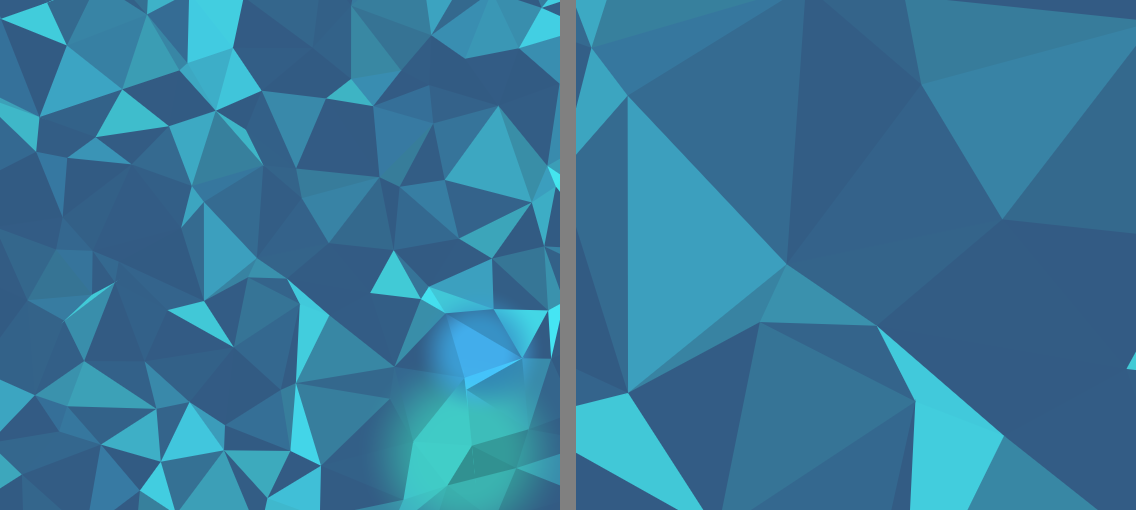
Left, the full canvas; right, a detail of the centre.
This background is drawn by a Shadertoy shader. Its source:

```glsl
// Low-poly mesh of irregular triangular facets in blue and cyan, lit green and azure in one corner.

const float CELLS_PER_HEIGHT = 9.6;
const float MESH_ANGLE = 0.42;
const vec3 SHADOW_BLUE = vec3(0.198, 0.355, 0.515);
const vec3 BRIGHT_CYAN = vec3(0.28, 0.98, 1.0);
const vec3 GLOW_GREEN = vec3(0.26, 0.83, 0.79);
const vec3 GLOW_AZURE = vec3(0.27, 0.74, 1.0);

vec3 hash32(vec2 p) {
    vec3 q = fract(vec3(p.xyx) * vec3(0.1031, 0.103, 0.0973));
    q += dot(q, q.yxz + 33.33);
    return fract((q.xxy + q.yzz) * q.zyx);
}

float cross2(vec2 a, vec2 b) {
    return a.x * b.y - a.y * b.x;
}

// Twice the signed area, positive for counter-clockwise corners
float turn(vec2 a, vec2 b, vec2 c) {
    return cross2(b - a, c - a);
}

// One vertex per cell; staying inside its cell keeps every quad simple
vec2 meshVertex(vec2 cell) {
    return cell + mix(vec2(0.03), vec2(0.97), hash32(cell + 57.0).xy);
}

// Signed distance to the line a-b, positive on its left
float edgeDistance(vec2 p, vec2 a, vec2 b) {
    return turn(a, b, p) / max(length(b - a), 1e-4);
}

float triangleCoverage(vec2 p, vec2 a, vec2 b, vec2 c, float pixel) {
    float d = min(edgeDistance(p, a, b), min(edgeDistance(p, b, c), edgeDistance(p, c, a)));
    return clamp(0.5 + d / pixel, 0.0, 1.0);
}

float glowAt(vec2 uv, vec2 centre, float radius) {
    return 1.0 - smoothstep(0.35 * radius, radius, length(uv - centre));
}

// Mostly dark facets, with small and thin ones catching the light
vec3 facetColor(vec3 rnd, float area, float green, float azure) {
    float sliver = 1.0 - smoothstep(0.03, 0.22, area);
    float large = smoothstep(0.45, 1.0, area);
    float light = 0.78 * pow(rnd.x, 3.0) * mix(1.0, 0.62, large);
    light = min(light + 0.85 * sliver * rnd.y, 1.0);
    vec3 color = mix(SHADOW_BLUE, BRIGHT_CYAN, light);
    color.b += 0.05 * (rnd.z - 0.4) * smoothstep(0.02, 0.2, light);
    color = mix(color, GLOW_GREEN * (0.72 + 0.28 * rnd.x), 0.85 * green);
    return mix(color, GLOW_AZURE * (0.68 + 0.32 * rnd.y), 0.85 * azure);
}

// Premultiplied colour and coverage of one facet
vec4 facet(vec2 p, vec2 a, vec2 b, vec2 c, vec2 id, float pixel, vec2 glow) {
    float area = 0.5 * turn(a, b, c);
    float coverage = triangleCoverage(p, a, b, c, pixel);
    return vec4(facetColor(hash32(id), area, glow.x, glow.y), 1.0) * coverage;
}

// Split a quad along its shorter diagonal that lies inside it
vec4 quadFacets(vec2 p, vec2 cell, float pixel, vec2 glow) {
    vec2 a = meshVertex(cell);
    vec2 b = meshVertex(cell + vec2(1.0, 0.0));
    vec2 c = meshVertex(cell + vec2(1.0, 1.0));
    vec2 d = meshVertex(cell + vec2(0.0, 1.0));
    bool acInside = turn(a, b, c) > 0.0 && turn(a, c, d) > 0.0;
    bool bdInside = turn(a, b, d) > 0.0 && turn(b, c, d) > 0.0;
    bool splitAC = acInside && (!bdInside || length(c - a) < length(d - b));
    vec2 firstId = cell + 131.3;
    vec2 secondId = cell + 213.7;
    if (splitAC) {
        return facet(p, a, b, c, firstId, pixel, glow)
             + facet(p, a, c, d, secondId, pixel, glow);
    }
    return facet(p, a, b, d, firstId, pixel, glow)
         + facet(p, b, c, d, secondId, pixel, glow);
}

void mainImage(out vec4 fragColor, in vec2 fragCoord) {
    vec2 uv = fragCoord / iResolution.y;

    // Tilt the mesh so that its lattice directions do not show
    float s = sin(MESH_ANGLE), c = cos(MESH_ANGLE);
    vec2 p = mat2(c, s, -s, c) * uv * CELLS_PER_HEIGHT;
    float pixel = CELLS_PER_HEIGHT / iResolution.y;

    // Coloured lights near the lower right
    vec2 glow = vec2(glowAt(uv, vec2(0.91, 0.11), 0.21),
                     glowAt(uv, vec2(0.94, 0.31), 0.13));

    // Only the four quads around a cell can cover it
    vec4 sum = vec4(0.0);
    for (int y = -1; y <= 0; y++) {
        for (int x = -1; x <= 0; x++) {
            sum += quadFacets(p, floor(p) + vec2(x, y), pixel, glow);
        }
    }
    fragColor = vec4(sum.rgb / max(sum.a, 1e-4), 1.0);
}
```
